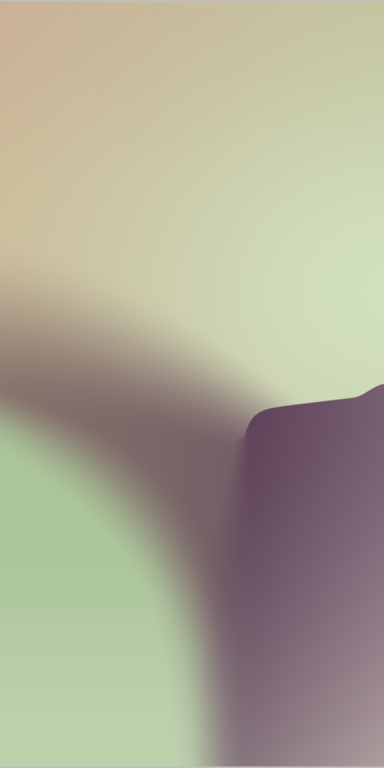
This background is drawn by a WebGL 1 fragment shader. Its source:

```glsl
precision highp float;
// Soft abstract backdrop: a pale glow over warm sand, a dusky fold below it,
// a green swell at lower left and a plum panel with a crisp rounded top.
// Each part is a colour gradient blended through a smooth curved mask.
uniform vec2 u_resolution;

// Blend four corner colours; uv runs right and down.
vec3 cornerBlend(vec3 topLeft, vec3 topRight, vec3 lowLeft, vec3 lowRight, vec2 uv) {
  return mix(mix(topLeft, topRight, uv.x), mix(lowLeft, lowRight, uv.x), uv.y);
}

// Soft step of half-width w around an edge.
float softEdge(float edge, float w, float v) {
  return smoothstep(edge - w, edge + w, v);
}

// Sand and khaki sky with a wide pale glow at the right.
vec3 skyColor(vec2 p) {
  vec3 sand = mix(vec3(0.79, 0.69, 0.58), vec3(0.80, 0.73, 0.60), smoothstep(0.0, 0.3, p.y));
  vec3 khaki = vec3(0.76, 0.75, 0.60);
  vec3 pale = vec3(0.82, 0.875, 0.75);
  vec2 d = p - vec2(1.05, 0.38);
  float glow = exp(-dot(d * d, vec2(1.8, 12.0)));
  return mix(mix(sand, khaki, p.x), pale, glow);
}

// Dusky fold: its upper fade sinks and tightens towards the right.
float foldMask(vec2 p) {
  float start = 0.30 + 0.12 * p.x + 0.20 * p.x * p.x;
  float finish = 0.53 + 0.06 * p.x + 0.08 * p.x * p.x;
  return smoothstep(start, finish, p.y);
}

vec3 foldColor(vec2 p) {
  vec3 dusk = mix(vec3(0.53, 0.45, 0.42), vec3(0.46, 0.37, 0.40), clamp(p.x / 0.6, 0.0, 1.0));
  return mix(dusk, vec3(0.56, 0.51, 0.51), smoothstep(0.7, 1.0, p.y));
}

// Green swell bounded by an exponential curve.
float swellMask(vec2 p) {
  float edge = 0.57 * (1.0 - exp(-7.8 * (p.y - 0.54)));
  float blur = mix(0.20, 0.11, smoothstep(0.54, 0.8, p.y));
  return 1.0 - softEdge(edge, blur, p.x);
}

vec3 swellColor(vec2 p) {
  return mix(vec3(0.67, 0.77, 0.60), vec3(0.74, 0.82, 0.68), smoothstep(0.66, 1.0, p.y));
}

// Panel: crisp curved top, left side that softens on its way down.
float panelMask(vec2 p, float pixel) {
  float top = 0.531 - 0.06 * (p.x - 0.70) - 0.013 * smoothstep(0.92, 1.0, p.x);
  top += 0.035 * exp(-max(p.x - 0.635, 0.0) / 0.02);
  float drop = smoothstep(0.53, 0.8, p.y);
  float side = softEdge(mix(0.635, 0.59, drop), mix(0.02, 0.10, drop), p.x);
  return side * softEdge(top, pixel, p.y);
}

vec3 panelColor(vec2 p) {
  vec2 uv = clamp((p - vec2(0.62, 0.53)) / vec2(0.38, 0.47), 0.0, 1.0);
  uv.y = pow(uv.y, 1.5);
  return cornerBlend(vec3(0.36, 0.25, 0.34), vec3(0.47, 0.37, 0.45),
                     vec3(0.52, 0.45, 0.49), vec3(0.68, 0.62, 0.62), uv);
}

void main() {
  // x runs right and y runs down, both from 0 to 1.
  vec2 p = gl_FragCoord.xy / u_resolution;
  p.y = 1.0 - p.y;

  vec3 color = skyColor(p);
  color = mix(color, foldColor(p), foldMask(p));
  color = mix(color, swellColor(p), swellMask(p));
  color = mix(color, panelColor(p), panelMask(p, 1.0 / u_resolution.y));

  // Thin grey rims at top and bottom.
  float rim = 1.0 - smoothstep(0.001, 0.003, min(p.y, 1.0 - p.y));
  color = mix(color, vec3(0.75), rim);
  gl_FragColor = vec4(color, 1.0);
}
```
